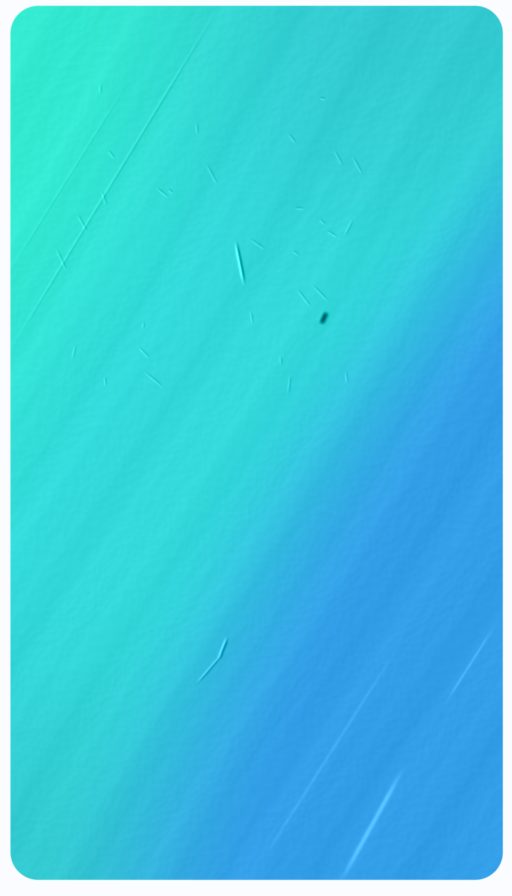
Reproduce this background procedurally as a WebGL 2 fragment shader.

```glsl
#version 300 es
precision highp float;
// A rounded card of painted plaster, mint and cyan sweeping diagonally into blue.
// A curved boundary blends the colours; layered sines make brush streaks,
// and embossed cellular noise and scratches supply the relief.
uniform vec2 u_resolution;
out vec4 fragColor;

// Lengths are in canvas heights.
const vec3 PAPER = vec3(0.98, 0.99, 1.0);
const vec3 MINT = vec3(0.20, 0.92, 0.82);
const vec3 CYAN = vec3(0.20, 0.85, 0.86);
const vec3 TEAL = vec3(0.20, 0.76, 0.80);
const vec3 BLUE = vec3(0.20, 0.62, 0.91);
const vec2 CARD_MIN = vec2(0.0117, 0.018);
const vec2 CARD_MAX = vec2(0.5612, 0.9935);
const float CORNER = 0.031;
const float BLEND = 0.13;
const vec2 STROKE = vec2(0.52, 0.854);
const float GRAIN_CELLS = 115.0;
const float GRAIN = 0.024;
const float STREAKS = 0.008;
const int FLECKS = 30;
const vec2 FLECK_CENTER = vec2(0.25, 0.73);
const vec2 FLECK_SPREAD = vec2(0.36, 0.34);

vec2 hash2(vec2 p) {
  return fract(sin(vec2(dot(p, vec2(127.1, 311.7)), dot(p, vec2(269.5, 183.3)))) * 43758.5);
}

float roundedBox(vec2 p, vec2 halfSize, float r) {
  vec2 q = abs(p) - halfSize + r;
  return length(max(q, 0.0)) + min(max(q.x, q.y), 0.0) - r;
}

// Distance to the nearest jittered cell point.
float cellular(vec2 p) {
  vec2 cell = floor(p);
  float nearest = 2.0;
  for (int y = -1; y <= 1; y++)
    for (int x = -1; x <= 1; x++) {
      vec2 c = cell + vec2(x, y);
      nearest = min(nearest, length(c + hash2(c) - p));
    }
  return nearest;
}

float plaster(vec2 p) {
  vec2 q = p + 0.004 * sin(p.yx * 47.0 + 2.0 * sin(p * 31.0));
  return cellular(q * GRAIN_CELLS) + 0.8 * cellular(q * GRAIN_CELLS * 0.43);
}

// Tapered segment: x is its coverage, y is its lit and shaded sides.
vec2 scratch(vec2 p, vec2 a, vec2 b, float w) {
  vec2 d = b - a;
  float len = length(d);
  d /= len;
  float along = dot(p - a, d);
  float side = dot(p - a, vec2(-d.y, d.x)) / w;
  float taper = smoothstep(-w, len * 0.3, along) * (1.0 - smoothstep(len * 0.7, len + w, along));
  float body = exp(-side * side) * taper;
  return vec2(body, side * body);
}

float streaks(float across, float along) {
  float t = across + 0.006 * sin(along * 7.0);
  return sin(t * 61.0) + 0.6 * sin(t * 137.0 + 1.3 + along * 3.0)
       + 0.4 * sin(t * 293.0 + sin(along * 9.0));
}

vec3 paint(vec2 p, float across) {
  vec3 color = mix(CYAN, MINT, 1.0 - smoothstep(-0.42, -0.13, across));
  float shade = 0.65 * smoothstep(0.62, 1.0, p.y) * smoothstep(0.0, 0.45, p.x)
              + 0.65 * (1.0 - smoothstep(0.0, 0.36, p.y));
  color = mix(color, TEAL, shade);
  float boundary = 0.16 + 0.22 * p.y + 0.42 * p.y * p.y;
  return mix(color, BLUE, smoothstep(-BLEND, BLEND, p.x - boundary));
}

float flecks(vec2 p) {
  float light = 0.0;
  for (int i = 0; i < FLECKS; i++) {
    vec2 h = hash2(vec2(float(i), 4.7));
    vec2 k = hash2(vec2(float(i), 19.3));
    vec2 a = FLECK_CENTER + (h - 0.5) * FLECK_SPREAD;
    float angle = 1.0 + 2.2 * k.x;
    vec2 b = a + vec2(cos(angle), sin(angle)) * mix(0.005, 0.028, k.y * k.y);
    light += 0.14 * scratch(p, a, b, 0.0014).y;
  }
  return light;
}

void main() {
  vec2 p = gl_FragCoord.xy / u_resolution.y;
  float pixel = 1.0 / u_resolution.y;
  float along = dot(p, STROKE);
  float across = dot(p, vec2(STROKE.y, -STROKE.x));
  vec3 color = paint(p, across);

  // Fine relief lit from the upper left.
  float light = GRAIN * (plaster(p) - plaster(p + vec2(-0.0015, 0.0015)));
  light += STREAKS * streaks(across, along) + flecks(p);

  // Long brush ridges.
  light += 0.12 * scratch(p, vec2(0.0, 0.59), vec2(0.255, 1.01), 0.0016).y;
  light += 0.06 * scratch(p, vec2(0.0, 0.68), vec2(0.15, 0.92), 0.0015).y;
  light += 0.05 * scratch(p, vec2(0.28, 0.02), vec2(0.456, 0.297), 0.0018).x;
  light += 0.08 * scratch(p, vec2(0.495, 0.212), vec2(0.553, 0.303), 0.0015).x;
  light += 0.15 * scratch(p, vec2(0.378, 0.012), vec2(0.453, 0.148), 0.0026).x;

  // Deep gouges and the pit.
  light += 0.5 * scratch(p, vec2(0.273, 0.681), vec2(0.263, 0.732), 0.0019).y;
  light += 0.4 * scratch(p, vec2(0.244, 0.264), vec2(0.254, 0.289), 0.0018).y;
  light += 0.25 * scratch(p, vec2(0.219, 0.236), vec2(0.250, 0.272), 0.0016).y;
  vec2 pit = scratch(p, vec2(0.358, 0.640), vec2(0.363, 0.651), 0.0032);
  light += 0.4 * pit.y - 0.4 * pit.x;
  color += light;

  float edge = roundedBox(p - 0.5 * (CARD_MIN + CARD_MAX), 0.5 * (CARD_MAX - CARD_MIN), CORNER);
  color = mix(color, PAPER, smoothstep(-pixel, pixel, edge));
  fragColor = vec4(clamp(color, 0.0, 1.0), 1.0);
}
```
